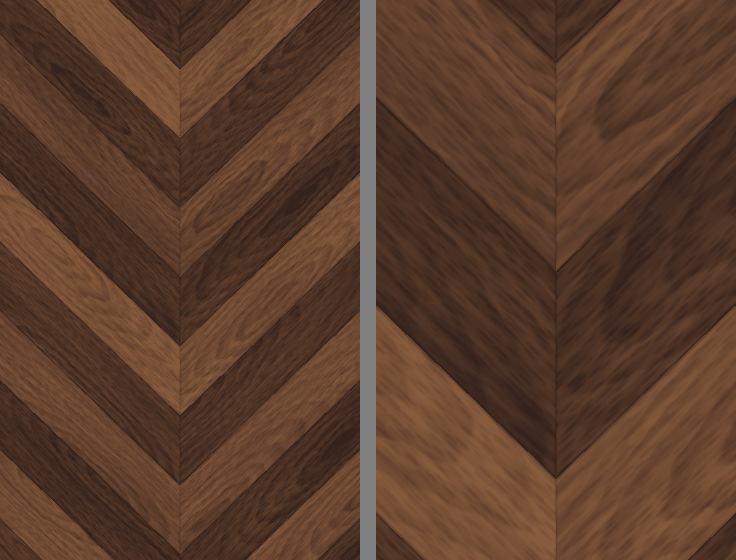
Left: the whole. Right: its middle third, enlarged.
A WebGL 1 fragment shader for this texture:

```glsl
precision highp float;
uniform vec2 u_resolution;

#define PITCH 0.1237        // plank height along the centre seam
#define SLOPE 0.967         // rise of the planks towards the sides
#define RINGS 9.0           // growth rings per plank width
#define RING_DEPTH 0.25
#define PORE_DEPTH 0.19
#define STREAK_DEPTH 0.17
#define JOINT_DEPTH 0.22
#define DARK_TONE 0.29
#define LIGHT_TONE 0.73
#define UMBER vec3(0.20, 0.132, 0.108)
#define WALNUT vec3(0.365, 0.238, 0.168)
#define HONEY vec3(0.53, 0.36, 0.238)

vec2 hash2(vec2 p) {
  return fract(sin(vec2(dot(p, vec2(127.1, 311.7)), dot(p, vec2(269.5, 183.3)))) * 4375.85);
}

// Layered, rotated sines, roughly -1 to 1
float waves(vec2 p) {
  float sum = 0.0, amp = 0.55;
  for (int i = 0; i < 4; i++) {
    sum += amp * sin(p.x + 1.7 * sin(0.8 * p.y + float(i))) * cos(p.y - 0.6 * sin(p.x));
    p = mat2(1.6, 1.2, -1.2, 1.6) * p + 2.3;
    amp *= 0.55;
  }
  return sum;
}

// Distance to the nearest scattered cell point
float cellular(vec2 p) {
  vec2 cell = floor(p), f = fract(p);
  float nearest = 2.0;
  for (int j = -1; j <= 1; j++) {
    for (int i = -1; i <= 1; i++) {
      vec2 o = vec2(float(i), float(j));
      nearest = min(nearest, length(o + hash2(cell + o) - f));
    }
  }
  return nearest;
}

// Plank tone: alternating dark and light, wandering more on the left
float plankTone(float row, float right) {
  float wander = cos(1.4 * (row - 5.6)) * mix(0.2, 0.07, right);
  float isLight = mod(row, 2.0);
  return mix(DARK_TONE, LIGHT_TONE, isLight) + wander * mix(0.35, 1.0, isLight);
}

// Arched growth rings around a centre, x = line darkness, y = knot shade
vec2 growthRings(vec2 g, vec2 seed) {
  vec2 centre = vec2(5.0 * seed.x, 1.3 * (seed.y - 0.5));
  float warp = waves(g * vec2(0.9, 2.2) + seed * 40.0);
  vec2 q = (g - centre) * vec2(0.2, 1.0);
  q.y += 0.11 * warp;
  float r = length(q);
  float phase = RINGS * r + 0.35 * waves(g * vec2(1.7, 5.0) + seed * 17.0);
  float f = fract(phase);
  float line = smoothstep(0.15, 0.85, f) * (1.0 - smoothstep(0.85, 1.0, f));
  float strength = 0.55 + 0.45 * hash2(vec2(floor(phase), seed.x)).x;
  return vec2(line * strength * mix(1.0, 0.5, smoothstep(0.2, 0.8, r)), exp(-40.0 * r * r));
}

void main() {
  float px = 1.0 / u_resolution.y;
  vec2 p = (gl_FragCoord.xy - vec2(0.5 * u_resolution.x, u_resolution.y)) * px;
  float side = abs(p.x), right = step(0.0, p.x);

  // Mirrored chevron rows, then coordinates along and across each plank
  float s = (SLOPE * side - p.y) / PITCH;
  float row = floor(s), across = fract(s) - 0.5;
  float along = side * (1.0 + SLOPE * SLOPE) / PITCH - SLOPE * across;
  vec2 g = vec2(along, across);
  vec2 seed = hash2(vec2(row + 3.0, right * 7.0 + 1.0));

  // Grain: rings, broad shading, fine streaks and short pores
  vec2 rings = growthRings(g, seed);
  float broad = waves(g * vec2(0.8, 3.0) + seed * 23.0);
  float streaks = waves(g * vec2(0.9, 24.0) + seed * 61.0);
  float pores = 1.0 - smoothstep(0.12, 0.5, cellular(g * vec2(5.0, 25.0) + seed * 90.0));
  float fibre = hash2(floor(g * vec2(9.0, 48.0)) + seed).x - 0.5;

  float tone = plankTone(row, right) + 0.07;
  tone += 0.12 * broad + STREAK_DEPTH * streaks + 0.06 * fibre;
  tone -= RING_DEPTH * rings.x + PORE_DEPTH * pores * (0.65 + 0.35 * broad);
  tone -= 0.2 * rings.y * step(0.4, seed.y);

  // Thin shaded joints between planks and along the seam
  float joint = (0.5 - abs(across)) * PITCH / sqrt(1.0 + SLOPE * SLOPE);
  float gap = 1.0 - smoothstep(0.0005, 0.0012 + px, joint);
  float seam = 1.0 - smoothstep(0.0003, 0.0008 + px, side);
  tone -= JOINT_DEPTH * max(gap, 0.6 * seam);

  tone = clamp(tone, 0.0, 1.0);
  vec3 colour = mix(UMBER, WALNUT, min(2.0 * tone, 1.0));
  colour = mix(colour, HONEY, max(2.0 * tone - 1.0, 0.0));
  gl_FragColor = vec4(colour, 1.0);
}
```
